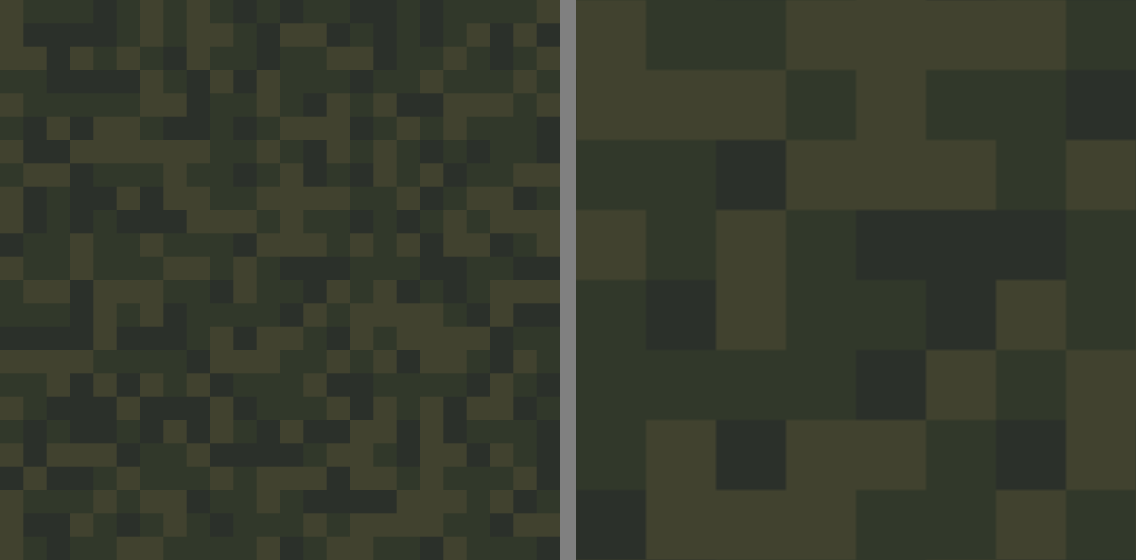
Left: the whole. Right: its middle third, enlarged.
A three.js fragment shader for this pattern:

```glsl
varying vec2 vUv;

float cellHash(vec2 cell) {
  vec3 q = fract((cell.xyx + 17.0) * vec3(0.1031, 0.1030, 0.0973));
  q += dot(q, q.yzx + 33.33);
  return fract((q.x + q.y) * q.z);
}

// Each square takes one of three flat camouflage tones
vec3 cellColor(vec2 cell) {
  vec3 charcoal = vec3(0.169, 0.187, 0.163);
  vec3 forest = vec3(0.192, 0.221, 0.163);
  vec3 olive = vec3(0.253, 0.259, 0.183);
  float pick = cellHash(cell);
  return pick < 0.26 ? charcoal : (pick < 0.65 ? forest : olive);
}

void main() {
  vec2 p = vUv * 24.0;

  // Blend the four squares around the nearest corner over a thin edge
  vec2 corner = floor(p + 0.5);
  vec2 edge = clamp((p - corner) / 0.04 + 0.5, 0.0, 1.0);
  vec3 lower = mix(cellColor(corner - 1.0), cellColor(corner - vec2(0.0, 1.0)), edge.x);
  vec3 upper = mix(cellColor(corner - vec2(1.0, 0.0)), cellColor(corner), edge.x);

  gl_FragColor = vec4(mix(lower, upper, edge.y), 1.0);
}
```
